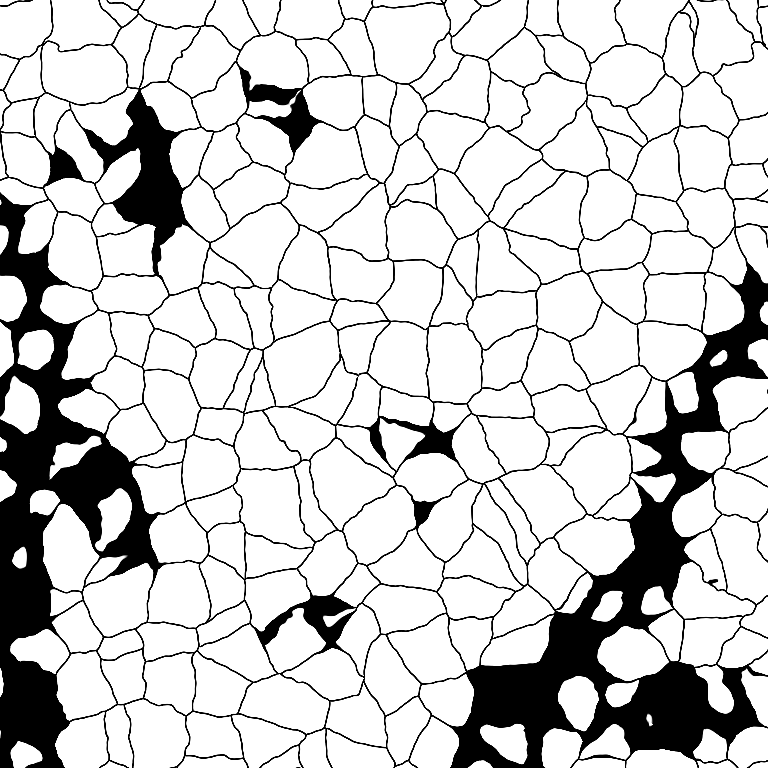
Reproduce this pattern procedurally as a WebGL 1 fragment shader.

```glsl
precision highp float;
// Packed white grains split by thin black seams, opening into black pools.

uniform vec2 u_resolution;

const vec3 GRAIN_COLOR = vec3(1.0);
const vec3 GAP_COLOR = vec3(0.0);
const float CELLS = 15.8;          // grains across the canvas
const float SEAM = 0.00108;        // half width of a seam, in canvas units
const float POOL_SHRINK = 0.125;   // extra inset of grains inside pools
const float POOL_MISSING = 0.11;   // share of grains missing in pools
const float ROUNDING = 9.0;        // lower is rounder
const float SIZE_SPREAD = 0.32;

vec3 hash3(vec2 p) {
  vec3 q = fract(p.xyx * vec3(0.1031, 0.1030, 0.0973));
  q += dot(q, q.yxz + 33.33);
  return fract((q.xxy + q.yzz) * q.zyx);
}

// Smooth two-channel value noise, centred on zero.
vec2 noise2(vec2 p) {
  vec2 i = floor(p);
  vec2 f = fract(p);
  f = f * f * (3.0 - 2.0 * f);
  vec2 low = mix(hash3(i).xy, hash3(i + vec2(1.0, 0.0)).xy, f.x);
  vec2 high = mix(hash3(i + vec2(0.0, 1.0)).xy, hash3(i + 1.0).xy, f.x);
  return mix(low, high, f.y) - 0.5;
}

float capsule(vec2 p, vec2 a, vec2 b, float radius) {
  vec2 pa = p - a;
  vec2 ba = b - a;
  return length(pa - ba * clamp(dot(pa, ba) / dot(ba, ba), 0.0, 1.0)) - radius;
}

// 1 inside the open pools, 0 in the packed area.
float poolMask(vec2 p) {
  // left channel
  float d = capsule(p, vec2(0.01, 0.70), vec2(0.08, 0.50), 0.025);
  d = min(d, capsule(p, vec2(0.05, 0.48), vec2(0.17, 0.28), 0.035));
  d = min(d, capsule(p, vec2(0.02, 0.40), vec2(0.03, 0.00), 0.040));
  // upper left arc
  d = min(d, capsule(p, vec2(0.08, 0.78), vec2(0.18, 0.84), 0.016));
  d = min(d, capsule(p, vec2(0.19, 0.82), vec2(0.23, 0.67), 0.014));
  d = min(d, capsule(p, vec2(0.33, 0.90), vec2(0.40, 0.83), 0.004));
  // right channel
  d = min(d, capsule(p, vec2(1.00, 0.61), vec2(0.90, 0.46), 0.034));
  d = min(d, capsule(p, vec2(0.90, 0.46), vec2(0.85, 0.25), 0.040));
  d = min(d, capsule(p, vec2(0.85, 0.25), vec2(0.64, 0.02), 0.042));
  d = min(d, capsule(p, vec2(0.80, 0.05), vec2(0.95, 0.08), 0.030));
  // small inner pockets
  d = min(d, capsule(p, vec2(0.50, 0.43), vec2(0.57, 0.42), 0.016));
  d = min(d, capsule(p, vec2(0.56, 0.40), vec2(0.55, 0.33), 0.012));
  d = min(d, capsule(p, vec2(0.36, 0.18), vec2(0.42, 0.19), 0.016));
  d += 0.04 * noise2(p * 11.0).x;
  return 1.0 - smoothstep(-0.015, 0.02, d);
}

// Broad bends plus fine wobble of the seams.
vec2 warp(vec2 uv) {
  vec2 p = uv * CELLS;
  return p + 0.6 * noise2(p * 0.9 + 5.0) + 0.13 * noise2(p * 3.1) + 0.05 * noise2(p * 8.0);
}

// Site of a cell in xy, its size weight in z.
vec3 grainSite(vec2 cell) {
  vec3 h = hash3(cell + 71.0);
  return vec3(cell + 0.5 + 0.92 * (h.xy - 0.5), SIZE_SPREAD * h.z);
}

float power(vec2 p, vec3 site) {
  vec2 d = p - site.xy;
  return dot(d, d) - site.z;
}

// Inset from the grain edge in x (negative if missing), edge normal in yz.
vec3 grainEdge(vec2 p, float pool) {
  vec2 base = floor(p);
  vec3 own = vec3(0.0);
  float best = 100.0;
  for (int i = 0; i < 25; i++) {
    vec2 offset = vec2(mod(float(i), 5.0), floor((float(i) + 0.5) / 5.0)) - 2.0;
    vec3 site = grainSite(base + offset);
    float w = power(p, site);
    if (w < best) { best = w; own = site; }
  }
  float sharp = 10.0;
  float sum = 0.0001;
  vec2 normal = vec2(1.0, 0.0);
  for (int i = 0; i < 25; i++) {
    vec2 offset = vec2(mod(float(i), 5.0), floor((float(i) + 0.5) / 5.0)) - 2.0;
    vec3 site = grainSite(base + offset);
    vec2 across = site.xy - own.xy;
    float gap = length(across);
    if (gap > 0.001) {
      float d = (power(p, site) - best) / (2.0 * gap);
      if (d < sharp) { sharp = d; normal = across / gap; }
      sum += exp(-ROUNDING * d);
    }
  }
  float missing = step(hash3(floor(own.xy) + 19.0).x, POOL_MISSING)
                * step(0.5, poolMask(own.xy / CELLS));
  float inset = mix(sharp, -log(sum) / ROUNDING, pool) - POOL_SHRINK * pool;
  return vec3(mix(inset, -1.0, missing), normal);
}

void main() {
  float side = min(u_resolution.x, u_resolution.y);
  vec2 uv = gl_FragCoord.xy / side;
  vec2 p = warp(uv);
  vec3 edge = grainEdge(p, poolMask(uv));
  // undo the local stretch of the warp to keep seams even
  vec2 e = vec2(0.0005, 0.0);
  vec2 stretch = vec2(dot(warp(uv + e) - p, edge.yz), dot(warp(uv + e.yx) - p, edge.yz)) / e.x;
  float d = edge.x / max(length(stretch), 0.3 * CELLS);
  float soft = 0.28 / side;
  float grain = smoothstep(SEAM - soft, SEAM + soft, d);
  gl_FragColor = vec4(mix(GAP_COLOR, GRAIN_COLOR, grain), 1.0);
}
```
